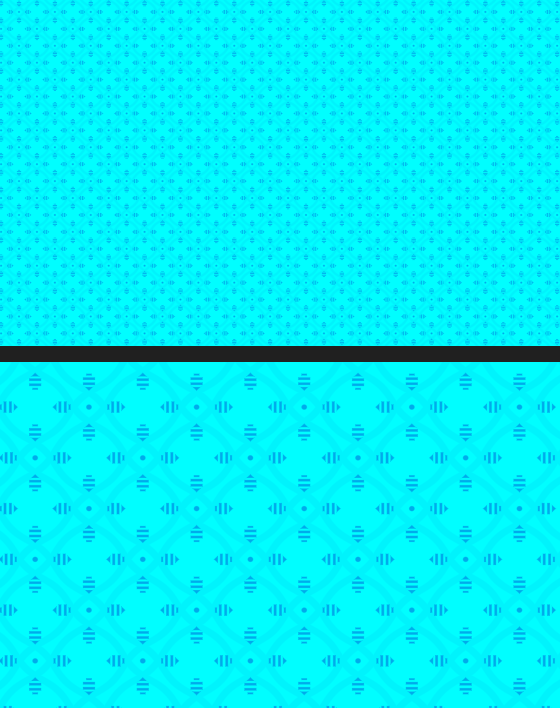
Top, the full canvas; bottom, a detail of the centre.
A WebGL 1 fragment shader for this pattern:

```glsl
precision highp float;
uniform vec2 u_resolution;

const float PI = 3.14159265;
const vec2 CELLS = vec2(31.22, 20.45);      // half repeats across and up
const vec2 NODE = vec2(12.06, 12.745);      // cell position of one dotted node
const vec3 GROUND = vec3(0.0, 0.995, 1.0);
const vec3 PALE = vec3(0.0, 0.952, 0.99);
const vec3 INK = vec3(0.0, 0.67, 0.92);
const float BAR_HALF = 0.024;
const float BAR_REACH = 0.11;
const float DOT_RADIUS = 0.05;
const float BAND_OFFSET = 0.24;
const float BAND_HALF = 0.095;
const float BAND_WAVE = 0.08;
const float EDGE_SOFTNESS = 0.8;            // in pixel widths

float cover(float dist, float blur) {
  return 1.0 - smoothstep(-blur, blur, dist);
}

float boxDist(vec2 p, vec2 halfSize) {
  vec2 d = abs(p) - halfSize;
  return length(max(d, 0.0)) + min(max(d.x, d.y), 0.0);
}

// Two long bars, a short cap behind and an arrowhead towards +along
float markDist(float across, float along) {
  vec2 p = vec2(across, along);
  vec2 bar = vec2(BAR_REACH, BAR_HALF);
  float bars = min(boxDist(p - vec2(0.0, 0.04), bar),
                   boxDist(p + vec2(0.0, 0.06), bar));
  float cap = boxDist(p + vec2(0.0, 0.14), vec2(0.05, BAR_HALF * 0.7));
  float head = max(0.105 - along, (abs(across) + along - 0.175) * 0.7071);
  return min(bars, min(cap, head));
}

// Wavy twin bands on either side of a diagonal
float bandDist(float across, float along) {
  float d = abs(mod(across + 1.0, 2.0) - 1.0);
  float center = BAND_OFFSET + BAND_WAVE * cos(PI * along);
  return (abs(d - center) - BAND_HALF) * 0.7071;
}

void main() {
  vec2 q = gl_FragCoord.xy / u_resolution * CELLS - NODE;
  float blur = EDGE_SOFTNESS * CELLS.y / u_resolution.y;

  // Checkerboard of dotted and empty cells
  vec2 id = floor(q + 0.5);
  vec2 f = abs(q - id);
  float side = 1.0 - 2.0 * mod(id.x + id.y, 2.0);

  // Pale diagonal lattice
  float u = q.x + q.y;
  float v = q.x - q.y;
  float pale = max(cover(bandDist(u, v), blur), cover(bandDist(v, u), blur));
  vec3 color = mix(GROUND, PALE, pale);

  // Upright marks face the dots, sideways marks face the empty cells
  float upright = markDist(f.x, side * (0.5 - f.y));
  float sideways = markDist(f.y, side * (f.x - 0.5));
  float ink = cover(min(upright, sideways), blur);
  ink = max(ink, step(0.0, side) * cover(length(f) - DOT_RADIUS, blur));

  gl_FragColor = vec4(mix(color, INK, ink), 1.0);
}
```
